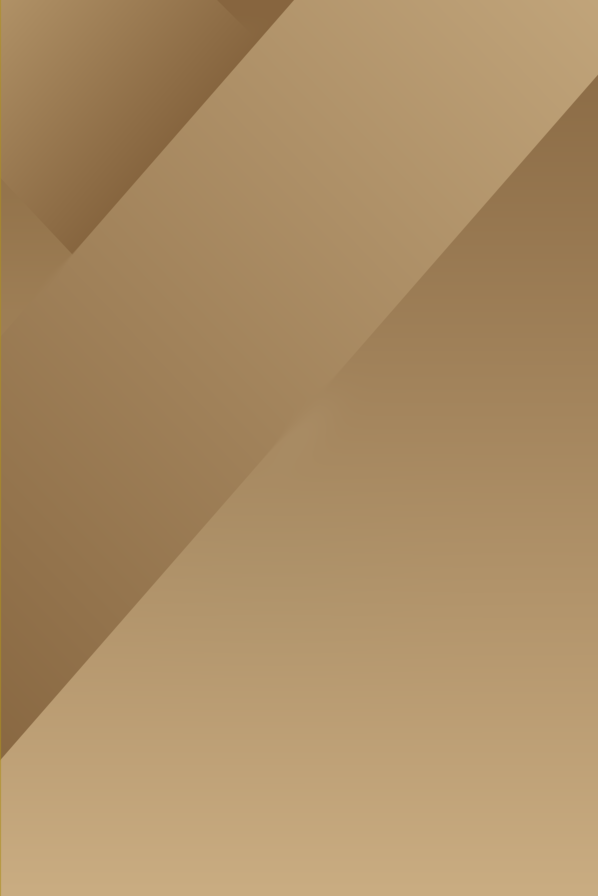
This background is drawn by a Shadertoy shader. Its source:

```glsl
// Tan paper folds: a broad diagonal band crosses a vertical gradient, with
// darker folded panels in the upper left corner. Each part is a half-plane
// with a linear gradient; a soft glow blurs the middle of the band's edge.

// Antialiased step: 1 where the signed distance d is positive.
float cover(float d, float softness) {
    return smoothstep(-softness, softness, d);
}

// Soft elliptical spot, 1 at its centre.
float spot(vec2 p, vec2 centre, vec2 radius) {
    vec2 q = (p - centre) / radius;
    return exp(-dot(q, q));
}

void mainImage(out vec4 fragColor, in vec2 fragCoord) {
    // x runs 0..1 to the right, y runs 0..1.5 downward
    vec2 p = vec2(fragCoord.x / iResolution.x,
                  1.5 * (1.0 - fragCoord.y / iResolution.y));
    float pixel = 0.8 / iResolution.x;

    // Distance across the diagonal grows toward the lower right
    vec2 across = normalize(vec2(1.148, 1.0));
    vec2 along = vec2(across.y, -across.x);
    float diagonal = p.y + 1.148 * p.x;
    float edgeScale = across.y;
    vec2 slanted = vec2(dot(p, along), dot(p, across));

    // Lower sheet: dark at the top, pale sand at the bottom
    float fall = clamp((p.y - 0.125) / 1.375, 0.0, 1.0);
    vec3 sheet = mix(vec3(0.552, 0.427, 0.277), vec3(0.790, 0.676, 0.508), pow(fall, 1.08));
    sheet += vec3(-0.007, 0.001, 0.002) * spot(p, vec2(0.46, 0.96), vec2(0.22, 0.17));

    // Slanted glow hugging the lower edge of the band
    vec2 glowCentre = vec2(dot(vec2(0.51, 0.715), along), dot(vec2(0.51, 0.715), across));
    sheet += vec3(0.012, 0.016, 0.018) * spot(slanted, glowCentre, vec2(0.075, 0.035));

    // Band: brown at the lower left, light at the upper right
    vec3 band = mix(vec3(0.538, 0.410, 0.260), vec3(0.755, 0.643, 0.478),
                    clamp((p.x - 0.95 * p.y + 1.19) / 2.19, 0.0, 1.0));

    // Corner panel: light corner darkening evenly toward the band
    vec3 panel = mix(vec3(0.690, 0.570, 0.402), vec3(0.528, 0.397, 0.247),
                     clamp(diagonal / 0.5645, 0.0, 1.0));

    // Small folds on either side of the corner panel
    vec3 leftFold = mix(vec3(0.580, 0.455, 0.297), vec3(0.618, 0.495, 0.335),
                        smoothstep(0.30, 0.56, p.y));
    vec3 topFold = vec3(0.528, 0.397, 0.247);
    vec3 corner = mix(panel, leftFold, cover((p.y - 1.065 * p.x - 0.297) * 0.68, pixel));
    float topFade = 1.0 - smoothstep(0.02, 0.07, p.y);
    corner = mix(corner, topFold, topFade * cover((p.x - p.y - 0.363) * 0.7, pixel));

    // Stack the parts; the edges melt where the folds meet
    float cornerBlur = pixel + 0.010 * spot(p, vec2(0.085, 0.465), vec2(0.035));
    vec3 color = mix(corner, band, cover((diagonal - 0.5645) * edgeScale, cornerBlur));
    float sheetBlur = pixel + 0.018 * spot(p, vec2(0.51, 0.69), vec2(0.05));
    color = mix(color, sheet, cover((diagonal - 1.273) * edgeScale, sheetBlur));

    // Thin golden line down the left border
    float border = 1.0 - smoothstep(0.001, 0.003, p.x);
    color = mix(color, vec3(0.68, 0.56, 0.12), 0.6 * border);

    fragColor = vec4(color, 1.0);
}
```
